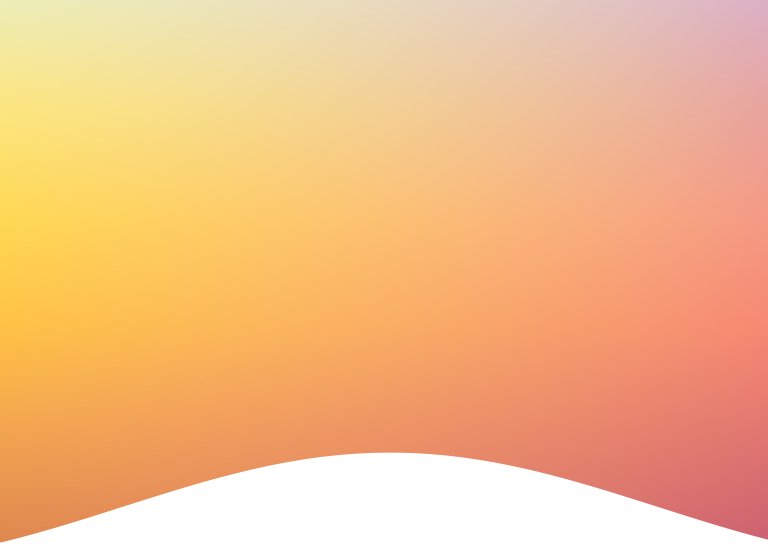
Write a Shadertoy shader that draws this background.

```glsl
// Warm sunset gradient, yellow to coral, above a smooth white hill.

// Piecewise blend of six evenly spaced colours, bottom to top
vec3 ramp(vec3 stops[6], float t) {
    float s = clamp(t, 0.0, 1.0) * 5.0;
    int i = int(min(floor(s), 4.0));
    return mix(stops[i], stops[i + 1], s - float(i));
}

vec3 sky(vec2 uv) {
    vec3 left = ramp(vec3[6](
        vec3(0.87, 0.53, 0.31), vec3(0.95, 0.64, 0.31), vec3(1.00, 0.76, 0.27),
        vec3(1.00, 0.85, 0.33), vec3(0.99, 0.90, 0.50), vec3(0.93, 0.93, 0.72)), uv.y);
    vec3 middle = ramp(vec3[6](
        vec3(0.86, 0.49, 0.40), vec3(0.93, 0.575, 0.395), vec3(0.98, 0.68, 0.39),
        vec3(0.99, 0.755, 0.45), vec3(0.955, 0.815, 0.58), vec3(0.91, 0.85, 0.75)), uv.y);
    vec3 right = ramp(vec3[6](
        vec3(0.80, 0.38, 0.44), vec3(0.88, 0.46, 0.44), vec3(0.965, 0.535, 0.45),
        vec3(0.96, 0.60, 0.52), vec3(0.91, 0.64, 0.62), vec3(0.86, 0.69, 0.77)), uv.y);

    // Quadratic curve through the three columns
    float x = uv.x * 2.0 - 1.0;
    return left * x * (x - 1.0) * 0.5 + middle * (1.0 - x * x) + right * x * (x + 1.0) * 0.5;
}

void mainImage(out vec4 fragColor, in vec2 fragCoord) {
    vec2 uv = fragCoord / iResolution.xy;
    vec3 color = sky(uv);

    // White hill with a one-pixel soft edge
    float hill = 0.068 + 0.1 * cos(4.5 * (uv.x - 0.508));
    float coverage = clamp((hill - uv.y) * iResolution.y + 0.5, 0.0, 1.0);
    color = mix(color, vec3(1.0), coverage);

    fragColor = vec4(clamp(color, 0.0, 1.0), 1.0);
}
```
